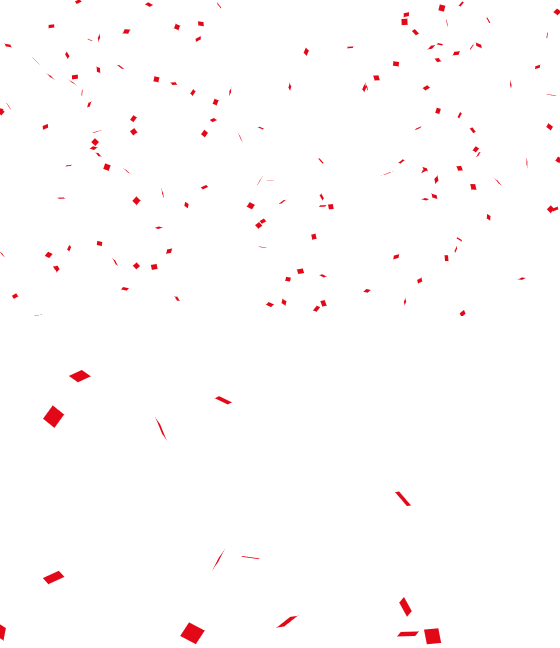
Top, the full canvas; bottom, a detail of the centre.
Write a Shadertoy shader that draws this pattern.

```glsl
#define PIECES 138
#define HALF_SIDE 0.0087
#define SIZE_SPREAD 0.12
#define MIN_TILT 0.04
#define PAPER vec3(1.0)
#define RED vec3(0.89, 0.03, 0.09)
#define SEED 17.0

const float TAU = 6.2831853;

// Three random values in 0..1 from a piece number and a channel
vec3 hash3(float id, float channel) {
    vec3 p = fract(vec3(id, channel, id + SEED) * vec3(0.1031, 0.1030, 0.0973));
    p += dot(p, p.yxz + 33.33);
    return fract((p.xxy + p.yxx) * p.zyx);
}

mat2 rotation(float angle) {
    float c = cos(angle), s = sin(angle);
    return mat2(c, s, -s, c);
}

// Share of a unit-wide pixel at x that lies in the strip -h..h
float stripCover(float x, float h) {
    return clamp(min(x + 0.5, h) - max(x - 0.5, -h), 0.0, 1.0);
}

// Coverage of a parallelogram with half axes a and b
float flakeCover(vec2 p, vec2 a, vec2 b, float pixel) {
    float area = a.x * b.y - a.y * b.x;
    float s = (p.x * b.y - p.y * b.x) / area;
    float t = (a.x * p.y - a.y * p.x) / area;
    float halfA = abs(area) / length(b) / pixel;
    float halfB = abs(area) / length(a) / pixel;
    return min(stripCover(s * halfA, halfA), stripCover(t * halfB, halfB));
}

void mainImage(out vec4 fragColor, in vec2 fragCoord) {
    float pixel = 1.0 / iResolution.y;
    vec2 uv = fragCoord * pixel;
    vec2 canvas = iResolution.xy * pixel;
    vec3 color = PAPER;

    for (int i = 0; i < PIECES; i++) {
        float id = float(i) + 1.0;
        vec3 place = hash3(id, 3.0);
        vec2 p = uv - place.xy * canvas;
        float side = HALF_SIDE * (1.0 + SIZE_SPREAD * (2.0 * place.z - 1.0));
        if (dot(p, p) > pow(1.5 * side + 2.0 * pixel, 2.0)) continue;

        // Tumbled square: spin in its plane, foreshorten, then turn
        vec3 pose = hash3(id, 71.0);
        float tilt = mix(MIN_TILT, 1.0, pose.x);
        mat2 axes = rotation(pose.y * TAU) * mat2(1.0, 0.0, 0.0, tilt)
                  * rotation(pose.z * TAU) * side;
        color = mix(color, RED, flakeCover(p, axes[0], axes[1], pixel));
    }
    fragColor = vec4(color, 1.0);
}
```
